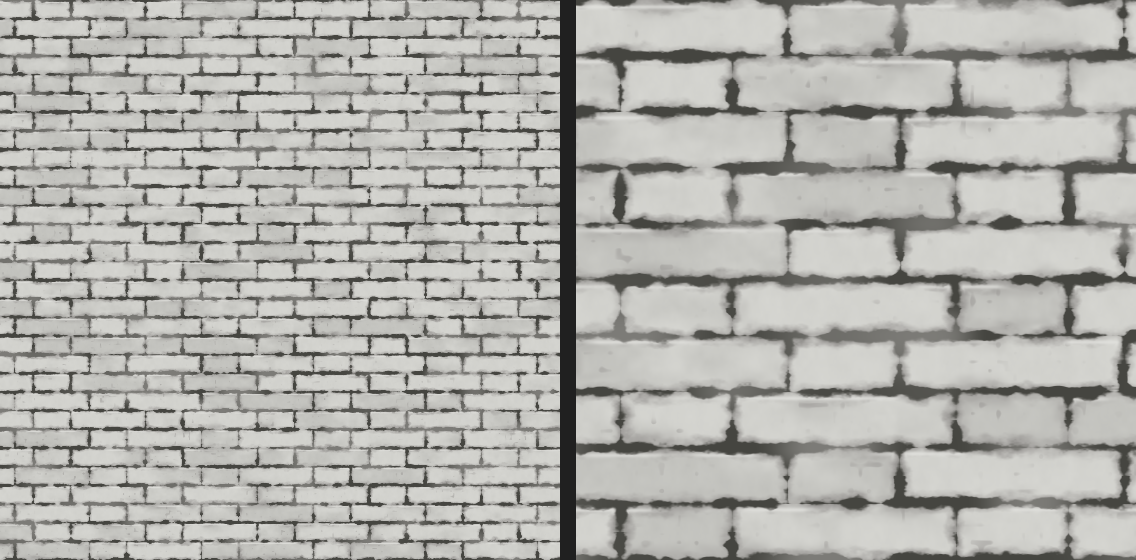
Left, the full canvas; right, a detail of the centre.
Write a Shadertoy shader that draws this texture.

```glsl
// Pale, weathered brick wall in Flemish bond: headers and stretchers alternate
// along each course, and every second course is shifted by half a pair.
// A box distance roughened by noise drives joints, soot, lips and grime.

const float COURSES = 30.0;        // courses over the canvas height
const float PAIR = 6.0;            // header + stretcher, in course heights
const float HEADER = 2.0;          // header length, in course heights
const float BOND_START = 1.79;     // left end of the first header
const float HALF_JOINT = 0.072;    // half the joint width
const float CORNER = 0.06;         // corner rounding of a brick
const float JITTER = 0.035;        // placement error of a brick
const float ROUGHNESS = 0.30;      // raggedness of the brick edges
const float LIP_STRENGTH = 0.75;   // pale rim along the upper edges

const vec3 BRICK_PALE = vec3(0.825, 0.825, 0.807);
const vec3 BRICK_DIM = vec3(0.765, 0.765, 0.747);
const vec3 GRIME = vec3(0.60, 0.59, 0.58);
const vec3 MORTAR = vec3(0.58, 0.575, 0.56);
const vec3 SOOT = vec3(0.27, 0.27, 0.25);
const vec3 LIP = vec3(0.89, 0.89, 0.875);

float hash(vec2 p) {
    vec3 q = fract(p.xyx * 0.1031);
    q += dot(q, q.yzx + 33.33);
    return fract((q.x + q.y) * q.z);
}

float noise(vec2 p) {
    vec2 i = floor(p), f = fract(p);
    f = f * f * (3.0 - 2.0 * f);
    return mix(mix(hash(i), hash(i + vec2(1, 0)), f.x),
               mix(hash(i + vec2(0, 1)), hash(i + vec2(1, 1)), f.x), f.y);
}

float fbm(vec2 p) {
    float sum = 0.0, amplitude = 0.5;
    for (int i = 0; i < 4; i++) {
        sum += amplitude * noise(p);
        p = p * 2.03 + 19.7;
        amplitude *= 0.5;
    }
    return sum / 0.9375;
}

float roundedBox(vec2 p, vec2 halfSize, float radius) {
    vec2 q = abs(p) - halfSize + radius;
    return length(max(q, 0.0)) + min(max(q.x, q.y), 0.0) - radius;
}

// Position inside the brick (y down), its half size and its identity.
void flemishBond(vec2 wall, out vec2 local, out vec2 halfSize, out vec2 id) {
    float course = floor(wall.y);
    float x = wall.x - BOND_START - 0.5 * PAIR * mod(course, 2.0);
    float pair = floor(x / PAIR);
    float along = x - pair * PAIR;
    bool isHeader = along < HEADER;
    float center = isHeader ? 0.5 * HEADER : 0.5 * (HEADER + PAIR);
    halfSize = vec2(isHeader ? 0.5 * HEADER : 0.5 * (PAIR - HEADER), 0.5);
    local = vec2(along - center, wall.y - course - 0.5);
    id = vec2(2.0 * pair + (isHeader ? 0.0 : 1.0), course) + 40.0;
}

void mainImage(out vec4 fragColor, in vec2 fragCoord) {
    vec2 uv = fragCoord / iResolution.xy;
    vec2 wall = vec2(uv.x, 1.0 - uv.y) * COURSES;
    float pixel = COURSES / iResolution.y;

    vec2 local, halfSize, id;
    flemishBond(wall, local, halfSize, id);

    // Ragged brick outline: negative on the brick, positive in the joint
    vec2 shift = JITTER * (vec2(hash(id), hash(id + 71.3)) - 0.5);
    float edge = roundedBox(local - shift, halfSize - HALF_JOINT, CORNER);
    float ragged = edge + ROUGHNESS * (fbm(wall * vec2(2.6, 4.0)) - 0.5);

    // Brick face: tone per brick, clouds and fine grain
    float clouds = fbm(wall * vec2(0.7, 1.1) + 53.0);
    float tone = 0.6 * clouds + 0.4 * hash(id + 13.7);
    vec3 color = mix(BRICK_PALE, BRICK_DIM, smoothstep(0.42, 0.72, tone));
    color += 0.03 * (fbm(wall * vec2(5.0, 3.5) + 7.0) - 0.5);

    // Grime smudges near the edges and a few dark specks
    float dirt = smoothstep(0.35, 0.7, fbm(wall * vec2(1.3, 2.2) + 91.0));
    float fringe = smoothstep(-0.15, 0.01, ragged);
    color = mix(color, GRIME, fringe * (0.35 + 0.5 * dirt));
    float smudge = smoothstep(-0.32, -0.05, edge) * smoothstep(0.55, 0.8, clouds);
    color = mix(color, GRIME, 0.4 * smudge);
    float specks = smoothstep(0.80, 0.95, noise(wall * 6.5 + 31.0));
    color = mix(color, GRIME, 0.5 * specks * smoothstep(0.5, 0.75, clouds));

    // Pale lip along the upper edge of each brick
    float upper = smoothstep(-0.22, -0.40, local.y);
    float band = exp(-pow((edge + 0.05) / 0.045, 2.0));
    float chipped = smoothstep(0.40, 0.68, noise(wall * vec2(1.1, 2.0) + 5.0));
    color = mix(color, LIP, LIP_STRENGTH * band * upper * chipped);

    // Joints: grey mortar, blackened in stretches and under lower edges
    float blur = max(0.03, 0.5 * pixel);
    float joint = smoothstep(-blur, blur, ragged);
    float soot = smoothstep(0.12, 0.62, noise(wall * vec2(0.55, 1.0) + 17.0));
    float core = smoothstep(-0.02, 0.06, ragged + 0.025 * sign(local.y) * (1.0 - upper));
    vec3 jointColor = mix(MORTAR, SOOT, core * (0.3 + 0.7 * soot));
    color = mix(color, jointColor, joint);

    fragColor = vec4(clamp(color, 0.0, 1.0), 1.0);
}
```
